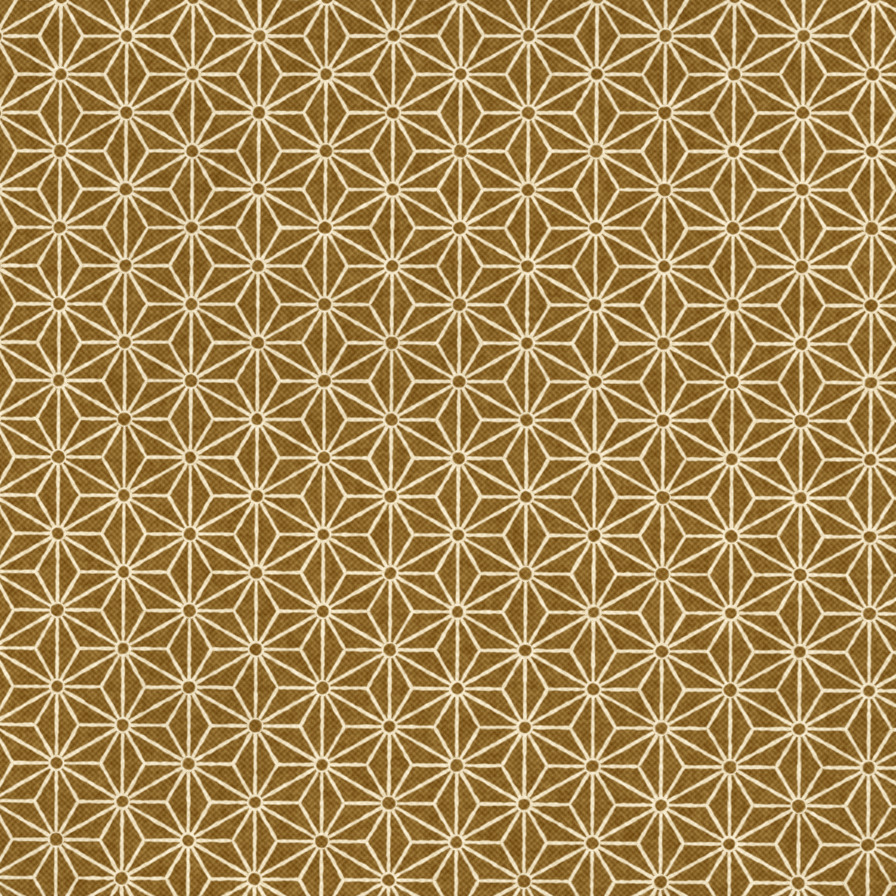
Write a Shadertoy shader that draws this pattern.

```glsl
// Cream hemp-leaf star lattice printed on brown, plainly woven cloth.

const float PI = 3.14159265;
const float SQRT3 = 1.7320508;

// Lattice placement, in canvas units
const vec2 ORIGIN = vec2(0.5117, 0.4885);
const vec2 PITCH = vec2(0.0755, 0.0857);   // column step, row step
const float THREADS = 290.0;

// Motif sizes, in units of the row step
const float LINE_HALF_WIDTH = 0.0225;
const float RING_RADIUS = 0.113;
const float DOT_RADIUS = 0.077;

const vec3 BROWN_DARK = vec3(0.46, 0.31, 0.085);
const vec3 BROWN_LIGHT = vec3(0.61, 0.47, 0.225);
const vec3 CREAM_DARK = vec3(0.87, 0.80, 0.64);
const vec3 CREAM_LIGHT = vec3(0.98, 0.94, 0.84);

float hash(vec2 p) {
    vec3 q = fract(vec3(p.xyx) * 0.1031);
    q += dot(q, q.yzx + 33.33);
    return fract((q.x + q.y) * q.z);
}

float valueNoise(vec2 p) {
    vec2 cell = floor(p);
    vec2 f = fract(p);
    f = f * f * (3.0 - 2.0 * f);
    float low = mix(hash(cell), hash(cell + vec2(1.0, 0.0)), f.x);
    float high = mix(hash(cell + vec2(0.0, 1.0)), hash(cell + 1.0), f.x);
    return mix(low, high, f.y);
}

// Canvas to lattice space, with the slight skew and stretch of loose cloth
vec2 clothToLattice(vec2 uv) {
    vec2 d = uv - ORIGIN;
    float column = (d.x - 0.006 * d.y) / PITCH.x;
    column -= 0.0024 * column * column;
    float row = (d.y + 0.00026 * column) / (PITCH.y + 0.00005 * column);
    return vec2(column * SQRT3 * 0.5, row);
}

// Offset from the nearest star centre of a triangular lattice
vec2 nearestStar(vec2 p) {
    vec2 cell = vec2(SQRT3, 1.0);
    vec2 a = mod(p + 0.5 * cell, cell) - 0.5 * cell;
    vec2 b = mod(p, cell) - 0.5 * cell;
    return dot(a, a) < dot(b, b) ? a : b;
}

// Signed distance to twelve rays joined by a ring around an open dot
float starDistance(vec2 p, float dotRadius) {
    float radius = length(p);
    float sector = PI / 6.0;
    float angle = mod(atan(p.y, p.x) + 0.5 * sector, sector) - 0.5 * sector;
    float rays = radius * abs(sin(angle)) - LINE_HALF_WIDTH;
    float spokes = min(rays, radius - RING_RADIUS);
    return max(spokes, dotRadius - radius);
}

// Plain weave: crossing threads with uneven yarn, about 0 to 1
float weaveShade(vec2 t) {
    float crossing = cos(PI * t.x) * cos(PI * t.y);
    float yarn = valueNoise(t * vec2(0.9, 0.25)) + valueNoise(t * vec2(0.25, 0.9) + 71.0);
    float grain = hash(floor(t)) - 0.5;
    return 0.5 + 0.42 * crossing + 0.4 * (yarn - 1.0) + 0.3 * grain;
}

void mainImage(out vec4 fragColor, in vec2 fragCoord) {
    vec2 uv = fragCoord / iResolution.y;
    vec2 threads = uv * THREADS;

    // Printed stars, with small differences between repeats
    vec2 p = clothToLattice(uv);
    vec2 local = nearestStar(p);
    vec2 starId = floor((p - local) * vec2(2.0 / SQRT3, 2.0) + 0.5);
    float dotRadius = DOT_RADIUS + 0.010 * (hash(starId + 200.0) - 0.5);
    float dist = starDistance(local, dotRadius);

    // Ink edge follows the yarn
    dist += 0.014 * (valueNoise(threads * 0.6) - 0.5);
    float edge = 0.007 + 0.7 / (iResolution.y * PITCH.y);
    float ink = 1.0 - smoothstep(-edge, edge, dist);

    // Cloth colour and faint broad fading
    float shade = weaveShade(threads);
    vec3 ground = mix(BROWN_DARK, BROWN_LIGHT, shade);
    vec3 cream = mix(CREAM_DARK, CREAM_LIGHT, 0.25 + 0.75 * shade);
    vec3 color = mix(ground, cream, ink);
    color *= 0.985 + 0.03 * valueNoise(uv * 5.0);

    fragColor = vec4(clamp(color, 0.0, 1.0), 1.0);
}
```
